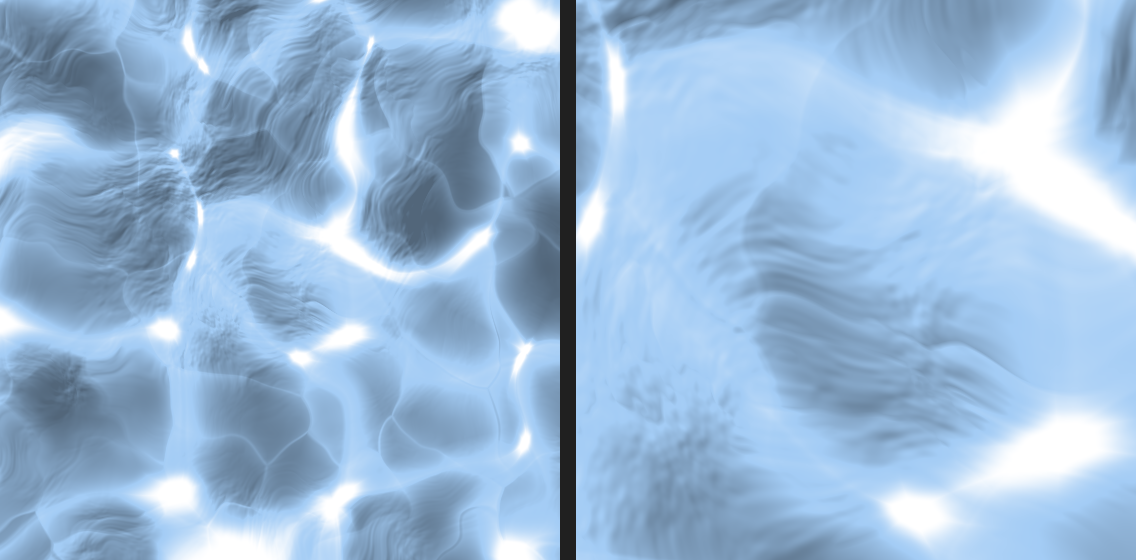
Left: the whole. Right: its middle third, enlarged.
This texture is drawn by a Shadertoy shader. Its source:

```glsl
// Translucent blue ice: rounded lumps with pale seams, wrinkled folds and white glints.

struct Cells {
    vec3 dist;    // distances to the three nearest centres
    vec2 offset;  // vector from the nearest centre
    vec2 id;      // random pair of the nearest cell
};

float hash(vec2 p) {
    return fract(sin(dot(p, vec2(127.1, 311.7))) * 43758.5453);
}

vec2 hash2(vec2 p) {
    return vec2(hash(p), hash(p + 57.3));
}

float noise(vec2 p) {
    vec2 i = floor(p), f = fract(p);
    f = f * f * f * (f * (f * 6.0 - 15.0) + 10.0);
    return mix(mix(hash(i), hash(i + vec2(1, 0)), f.x),
               mix(hash(i + vec2(0, 1)), hash(i + vec2(1, 1)), f.x), f.y);
}

float fbm(vec2 p, int octaves) {
    float sum = 0.0, amp = 0.5, total = 0.0;
    for (int i = 0; i < octaves; i++) {
        sum += amp * noise(p);
        total += amp;
        amp *= 0.5;
        p = mat2(1.6, 1.2, -1.2, 1.6) * p + 7.3;
    }
    return sum / total;
}

vec2 warp(vec2 p, float scale, float amount, int octaves) {
    vec2 shift = vec2(fbm(p * scale + 3.1, octaves), fbm(p * scale + 41.7, octaves));
    return p + amount * (shift - 0.5);
}

Cells cells(vec2 p) {
    Cells c = Cells(vec3(9.0), vec2(0.0), vec2(0.0));
    vec2 base = floor(p);
    for (int y = -2; y <= 2; y++)
    for (int x = -2; x <= 2; x++) {
        vec2 cell = base + vec2(x, y);
        vec2 offset = p - cell - 0.1 - 0.8 * hash2(cell);
        float d = length(offset);
        if (d < c.dist.x) {
            c.dist = vec3(d, c.dist.xy);
            c.offset = offset;
            c.id = hash2(cell + 19.7);
        } else if (d < c.dist.y) {
            c.dist = vec3(c.dist.x, d, c.dist.y);
        } else if (d < c.dist.z) {
            c.dist.z = d;
        }
    }
    return c;
}

// Tilted shade of each cell, which steps crisply at the seams
float facet(Cells c, float softness) {
    float angle = 6.2832 * c.id.x;
    float tilt = dot(c.offset, vec2(cos(angle), sin(angle)));
    float seam = c.dist.y - c.dist.x;
    return (tilt + 0.6 * (c.id.y - 0.5)) * smoothstep(0.0, softness, seam);
}

// Height of the folded surface, with sharp ridges
float folds(vec2 p) {
    vec2 q = warp(p, 4.0, 0.35, 3);
    q = mat2(0.85, -0.53, 0.53, 0.85) * q;
    float ridge = 1.0 - abs(2.0 * fbm(q * vec2(6.0, 9.0), 5) - 1.0);
    return ridge + 0.35 * fbm(q * vec2(18.0, 30.0), 3);
}

float relief(vec2 p, vec2 lightStep) {
    return clamp(folds(p + lightStep) - folds(p - lightStep), -0.22, 0.22);
}

vec3 iceColor(float tone) {
    vec3 paleBlue = vec3(0.64, 0.80, 0.96);
    vec3 shaded = paleBlue * clamp(tone, 0.5, 1.0);
    return mix(shaded, vec3(1.0), smoothstep(-0.1, 1.0, tone - 1.0) * step(1.0, tone)
               - 0.0232 * step(1.0, tone) * (1.0 - smoothstep(1.0, 1.2, tone)));
}

void mainImage(out vec4 fragColor, in vec2 fragCoord) {
    vec2 p = fragCoord / iResolution.y;

    // Large lumps, with smaller panes showing through them
    vec2 bent = warp(p, 3.5, 0.28, 2);
    Cells lumps = cells(bent * 3.3 + 4.0);
    Cells panes = cells(warp(p, 5.0, 0.22, 3) * 5.5 + 21.0);
    float lumpSeam = lumps.dist.y - lumps.dist.x;
    float paneSeam = panes.dist.y - panes.dist.x;

    float tone = 0.55 + 0.50 * exp(-2.4 * lumpSeam);
    tone += 0.14 * (exp(-3.5 * paneSeam) - 0.45);
    tone += 0.20 * facet(lumps, 0.05) + 0.16 * facet(panes, 0.06);
    tone += 0.24 * (fbm(p * 4.0 + 13.0, 4) - 0.5);

    // Wrinkles gathered in patches
    float patches = smoothstep(0.40, 0.70, fbm(p * 4.5 + 31.0, 2));
    tone += (0.12 + 0.95 * patches) * relief(p, vec2(-0.0012, 0.0018));

    // Soft white glints where three lumps meet
    float glintSize = 0.05 + 0.32 * pow(noise(p * 3.0 + 9.0), 2.0);
    float junction = (lumps.dist.z - lumps.dist.x) / glintSize;
    tone += 1.3 * exp(-junction * junction);

    fragColor = vec4(iceColor(tone), 1.0);
}
```
